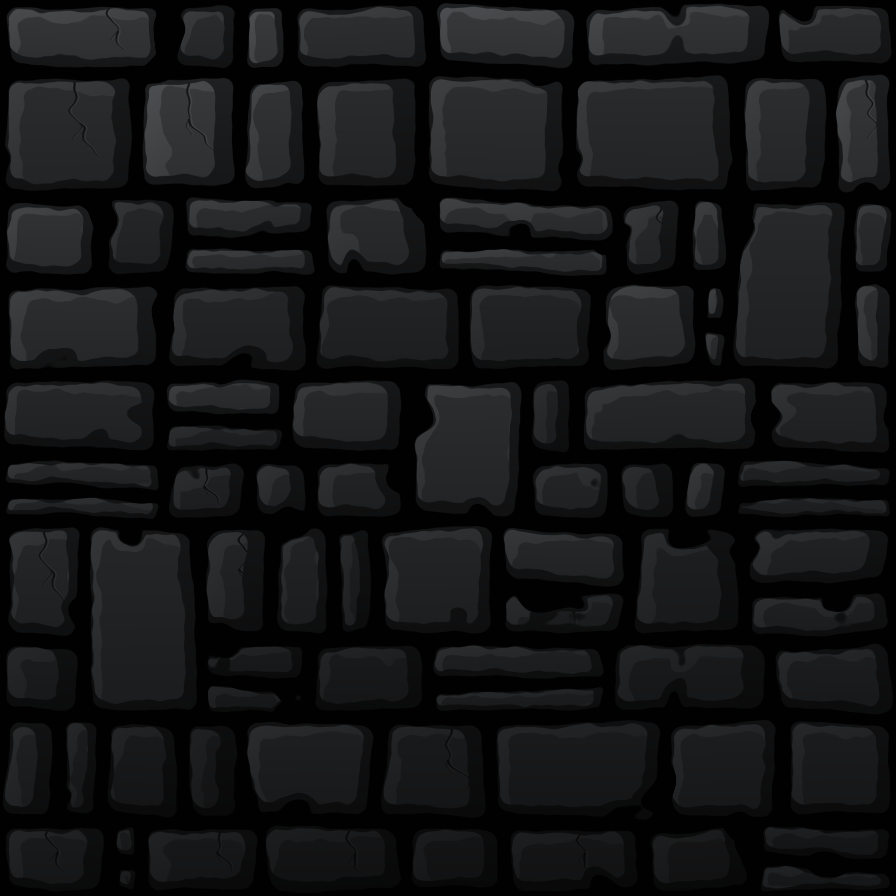
This texture is drawn by a Shadertoy shader. Its source:

```glsl
// A dark dungeon wall: rows of rough stone blocks parted by black joints.
// Jittered rows are cut into blocks; each block stacks a shaded rim, a lit
// bevel and a flat face, all from one noisy quad distance. Light fades downward.

#define ROWS 10.0
#define JITTER 0.42
#define GAP 0.0022
#define TILT 0.008
#define CORNER 0.014
#define ROUGHNESS 0.0042
#define CHIPS 0.022
#define FACE_LOW 0.083
#define FACE_HIGH 0.195
#define RIM_SHADE 0.52
#define BEVEL_LIGHT 1.42
#define CRACK_SHARE 0.24

float hash(vec2 p) {
    vec3 q = fract(p.xyx * vec3(0.1031, 0.1030, 0.0973));
    q += dot(q, q.yzx + 33.33);
    return fract((q.x + q.y) * q.z);
}

float corner(vec2 cell, vec2 offset) {
    float angle = 6.2832 * hash(cell);
    return dot(vec2(cos(angle), sin(angle)), offset);
}

// Gradient noise, roughly -0.7 to 0.7
float noise(vec2 p) {
    vec2 i = floor(p), f = p - i, u = f * f * f * (f * (f * 6.0 - 15.0) + 10.0);
    vec2 x = vec2(1, 0), y = vec2(0, 1);
    return mix(mix(corner(i, f), corner(i + x, f - x), u.x),
               mix(corner(i + y, f - y), corner(i + 1.0, f - 1.0), u.x), u.y);
}

// Jittered boundary k of n strips; the outer two stay fixed
float boundary(float k, float n, float seed) {
    float inner = step(0.5, k) * step(k, n - 0.5);
    return (k + inner * JITTER * (hash(vec2(k + 3.0, seed)) - 0.5)) / n;
}

// Strip around x: lower end, upper end, index
vec3 strip(float x, float n, float seed) {
    float k = floor(x * n);
    if (x < boundary(k, n, seed)) k -= 1.0;
    else if (x > boundary(k + 1.0, n, seed)) k += 1.0;
    return vec3(boundary(k, n, seed), boundary(k + 1.0, n, seed), k);
}

void split(inout float lo, inout float hi, float x, float at, inout vec2 id) {
    if (x < at) hi = at;
    else { lo = at; id += vec2(17.3, 31.7); }
}

// Slanted, rounded quad; margin insets the right, left, top and bottom sides
float block(vec2 q, vec2 halfSize, vec2 id, vec4 margin) {
    float small = min(halfSize.x, halfSize.y);
    vec4 slant = vec4(hash(id + 1.3), hash(id + 2.7), hash(id + 4.1), hash(id + 5.9)) - 0.5;
    vec4 side = vec4(q.x, -q.x, q.y, -q.y) - halfSize.xxyy;
    side += min(TILT, 0.6 * small) * (0.5 + slant * (q / halfSize).yyxx);
    side += margin * min(1.0, small / 0.035);
    float radius = min(CORNER, 0.45 * small);
    vec2 m = vec2(max(side.x, side.y), max(side.z, side.w)) + radius;
    return length(max(m, 0.0)) + min(max(m.x, m.y), 0.0) - radius;
}

float cover(float d) {
    float soft = 0.8 / iResolution.y;
    return 1.0 - smoothstep(-soft, soft, d);
}

void mainImage(out vec4 fragColor, in vec2 fragCoord) {
    vec2 uv = fragCoord / iResolution.xy;
    vec2 p = uv + 0.007 * vec2(noise(uv * 7.0), noise(uv * 7.0 + 40.0));
    p = clamp(p, 0.0005, 0.9995);

    // Rows and blocks
    vec3 row = strip(p.y, ROWS, 4.0);
    float count = 6.0 + step(0.72, hash(vec2(row.z, 9.0)));
    vec3 col = strip(p.x, count, row.z + 20.0);
    vec2 lo = vec2(col.x, row.x), hi = vec2(col.y, row.y), id = vec2(col.z, row.z) + 11.0;

    // Tall blocks span two rows and trim their neighbours
    bool tall = false;
    for (float i = 0.0; i < 3.0; i++) {
        float k = 3.0 + 2.0 * i, centre = fract(0.16 + 0.36 * i);
        if (row.z != k && row.z != k - 1.0) continue;
        float left = centre - 0.066, right = centre + 0.066;
        if (p.x < left) hi.x = min(hi.x, left);
        else if (p.x > right) { if (lo.x < right) id += 53.0; lo.x = max(lo.x, right); }
        else {
            tall = true;
            lo = vec2(left, boundary(k - 1.0, ROWS, 4.0));
            hi = vec2(right, boundary(k + 1.0, ROWS, 4.0));
            id = vec2(70.0 + i, k);
        }
    }

    // Slabs, half blocks and rubble
    float kind = hash(id + 8.0);
    vec2 size = hi - lo;
    if (!tall && size.x > 0.11) {
        if (kind < 0.12) split(lo.y, hi.y, p.y, lo.y + 0.44 * size.y, id);
        else if (kind < 0.27) split(lo.x, hi.x, p.x, lo.x + 0.58 * size.x, id);
        else if (kind < 0.38) {
            split(lo.x, hi.x, p.x, hi.x - 0.034, id);
            if (hi.x - lo.x < 0.04) split(lo.y, hi.y, p.y, lo.y + 0.47 * size.y, id);
        }
    }
    vec2 q = p - 0.5 * (lo + hi), h = max(0.5 * (hi - lo) - GAP, 0.001);

    // Layers: outline, face inside the rim, core inside the bevel
    float edge = 0.002 + ROUGHNESS * noise(p * 22.0) + 0.0015 * noise(p * 60.0);
    edge += CHIPS * smoothstep(0.27, 0.6, noise(p * 14.0 + 5.0));
    float facet = noise(p * 27.0 + 60.0) + 0.4 * noise(p * 65.0);
    float wide = 0.6 + 0.8 * hash(id + 6.0);
    float outline = block(q, h, id, vec4(0)) + edge;
    float face = block(q, h, id, vec4(0.016 * wide, 0.002, 0.003, 0.010)) + edge + 0.005 * facet;
    float core = block(q, h, id + 0.5, vec4(0.008, 0.014 * wide, 0.012, 0.0)) + edge - 0.009 * facet;

    // Tones
    vec2 t = q / h;
    float tone = mix(FACE_LOW, FACE_HIGH, uv.y) * (0.82 + 0.32 * hash(id + 3.0));
    float body = tone * (1.0 + 0.07 * t.y);
    float glow = clamp(0.65 + 0.3 * t.y - 0.25 * t.x, 0.15, 1.1);
    float bevel = tone * mix(1.0, BEVEL_LIGHT, glow);
    float surface = mix(bevel, body, cover(core));

    // Cracks wander down from the top, with one branch
    if (hash(id + 12.0) < CRACK_SHARE && min(h.x, h.y) > 0.025) {
        for (float b = 0.0; b < 2.0; b++) {
            float start = h.y * (1.0 - 0.8 * b), fall = start - q.y;
            float path = 0.5 * h.x * (hash(id + 14.0) - 0.3) + 0.018 * noise(vec2(q.y * 55.0, id.x));
            path += b * 0.7 * fall;
            float width = 0.0013 * (1.0 - smoothstep(0.0, h.y * (1.3 - 0.6 * b), fall)) * step(0.0, fall);
            float line = q.x - path;
            float shown = step(0.0001, width);
            surface = mix(surface, tone * 1.45, 0.6 * shown * cover(abs(line - 0.002) - width));
            surface = mix(surface, tone * 0.4, shown * cover(abs(line) - width));
        }
    }

    float rim = tone * RIM_SHADE * (1.0 + 0.15 * t.y);
    float value = mix(0.003, mix(rim, surface, cover(face)), cover(outline));
    fragColor = vec4(value * vec3(0.97, 1.0, 1.02) + vec3(0, 0, 0.002), 1.0);
}
```
